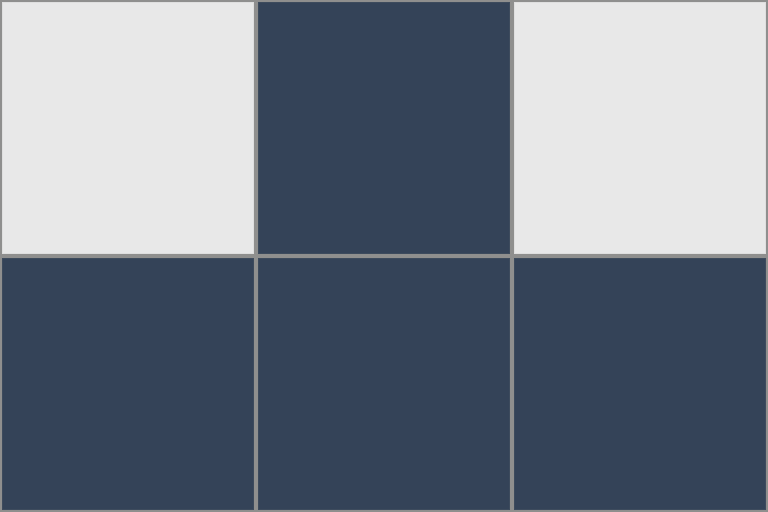
Reproduce this background procedurally as a WebGL 2 fragment shader.

```glsl
#version 300 es
precision highp float;
// Draws a three by two grid of flat slate and pale square tiles with thin grey joints.

uniform vec2 u_resolution;
out vec4 fragColor;

const vec2 GRID = vec2(3.0, 2.0);            // columns, rows
const float JOINT_HALF_WIDTH = 0.0082;       // in tile widths
const vec3 SLATE = vec3(0.202, 0.263, 0.345);
const vec3 PALE = vec3(0.91);
const vec3 JOINT = vec3(0.56, 0.56, 0.555);

// Pale tiles fill every other column of the top row.
vec3 tileColor(vec2 cell) {
    bool isTopRow = cell.y > GRID.y - 1.5;
    bool isEvenColumn = mod(cell.x, 2.0) < 0.5;
    return isTopRow && isEvenColumn ? PALE : SLATE;
}

// Joint coverage, smoothed over one pixel on each axis.
float jointCoverage(vec2 grid, vec2 pixel) {
    vec2 local = fract(grid);
    vec2 edgeDistance = min(local, 1.0 - local);
    vec2 cover = clamp((JOINT_HALF_WIDTH - edgeDistance) / pixel + 0.5, 0.0, 1.0);
    return max(cover.x, cover.y);
}

void main() {
    vec2 grid = gl_FragCoord.xy / u_resolution * GRID;
    vec2 pixel = GRID / u_resolution;
    vec3 color = mix(tileColor(floor(grid)), JOINT, jointCoverage(grid, pixel));
    fragColor = vec4(color, 1.0);
}
```
